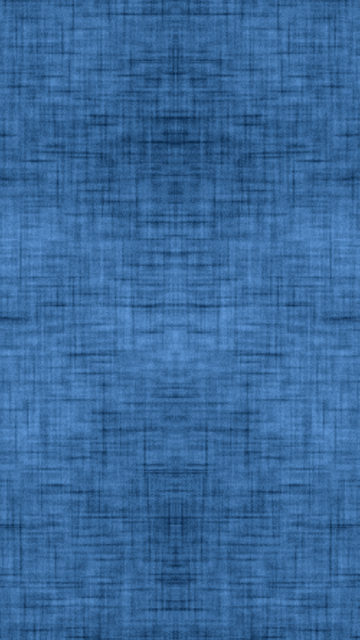
This texture is drawn by a Shadertoy shader. Its source:

```glsl
// Blue woven cloth, folded about an upright axis so both halves mirror each other.
// Stretched noise spins the weft and warp, stretched cellular noise adds dark slubs,
// and soft glows shade the cloth from a bright waist to dim ends.

const float FOLD_X = 0.488;                    // mirror axis, share of width
const vec3  DEEP  = vec3(0.055, 0.185, 0.325);
const vec3  MID   = vec3(0.212, 0.402, 0.602);
const vec3  LIGHT = vec3(0.375, 0.590, 0.830);
const vec2  WEFT_FREQ = vec2(15.0, 235.0);     // long across, thin down
const vec2  WARP_FREQ = vec2(165.0, 17.0);     // thin across, long down
const vec2  GRAIN_FREQ = vec2(250.0, 430.0);
const float WEFT_GAIN  = 0.42;
const float WARP_GAIN  = 0.30;
const float GRAIN_GAIN = 0.20;
const float WEFT_SLUB  = 0.30;
const float WARP_SLUB  = 0.19;
const float STREAK_THICK = 0.0032;

// Strong weft streaks: distance from fold, depth from top, half length, darkness
const int STREAKS = 11;
const vec4 STREAK[STREAKS] = vec4[](
    vec4(0.00, 0.113, 0.07, 0.24), vec4(0.00, 0.185, 0.09, 0.24),
    vec4(0.48, 0.280, 0.07, 0.34), vec4(0.00, 0.396, 0.11, 0.34),
    vec4(0.10, 0.477, 0.26, 0.30), vec4(0.46, 0.497, 0.08, 0.38),
    vec4(0.25, 0.554, 0.09, 0.24), vec4(0.14, 0.671, 0.08, 0.28),
    vec4(0.30, 0.716, 0.06, 0.36), vec4(0.16, 0.795, 0.07, 0.30),
    vec4(0.00, 0.910, 0.06, 0.22));

float hash(vec2 p) {
    vec3 q = fract(vec3(p.xyx) * 0.1031);
    q += dot(q, q.yzx + 33.33);
    return fract((q.x + q.y) * q.z);
}

float valueNoise(vec2 p) {
    vec2 cell = floor(p), f = fract(p);
    f = f * f * (3.0 - 2.0 * f);
    float low  = mix(hash(cell), hash(cell + vec2(1, 0)), f.x);
    float high = mix(hash(cell + vec2(0, 1)), hash(cell + vec2(1, 1)), f.x);
    return mix(low, high, f.y);
}

// Cellular dashes: one soft, flat lozenge per cell, of random place and weight
float slubs(vec2 p) {
    vec2 cell = floor(p);
    float ink = 0.0;
    for (int j = -1; j <= 1; j++)
    for (int i = -1; i <= 1; i++) {
        vec2 c = cell + vec2(i, j);
        vec2 seed = vec2(hash(c + 7.0), hash(c + 61.0));
        vec2 d = (p - c - seed) * vec2(2.0, 5.0);
        float weight = smoothstep(0.35, 1.0, hash(c + 113.0));
        ink = max(ink, weight * exp(-dot(d, d)));
    }
    return ink;
}

float glow(vec2 p, vec2 centre, vec2 radius) {
    vec2 d = (p - centre) / radius;
    return exp(-dot(d, d));
}

// Broad light: x is distance from the fold, y is depth from the top
float broadLight(vec2 p) {
    float light = 0.47;
    light += 0.15 * glow(p, vec2(0.20, 0.53), vec2(0.60, 0.23));
    light += 0.13 * glow(p, vec2(0.00, 0.525), vec2(0.14, 0.06));
    light += 0.12 * glow(p, vec2(0.50, 0.36), vec2(0.18, 0.06));
    light += 0.11 * glow(p, vec2(0.50, 0.67), vec2(0.22, 0.07));
    light += 0.07 * glow(p, vec2(0.33, 0.06), vec2(0.25, 0.08));
    light -= 0.13 * glow(p, vec2(0.00, 0.17), vec2(0.13, 0.19));
    light -= 0.13 * glow(p, vec2(0.00, 0.80), vec2(0.13, 0.16));
    light -= 0.12 * glow(p, vec2(0.50, 0.50), vec2(0.16, 0.035));
    light -= 0.06 * glow(p, vec2(0.25, 0.25), vec2(0.50, 0.06));
    light -= 0.08 * smoothstep(0.03, 0.0, min(p.y, 1.0 - p.y));
    return light + 0.12 * (valueNoise(p * vec2(7.0, 16.0)) - 0.5);
}

float weave(vec2 p) {
    float weft = 0.6 * valueNoise(p * WEFT_FREQ)
               + 0.4 * valueNoise(p * WEFT_FREQ * vec2(2.7, 0.47) + 31.0);
    float warp = 0.65 * valueNoise(p * WARP_FREQ + 53.0)
               + 0.35 * valueNoise(p * WARP_FREQ * vec2(0.5, 2.3) + 17.0);
    float grain = valueNoise(p * GRAIN_FREQ + 97.0);
    return WEFT_GAIN * (weft - 0.5) + WARP_GAIN * (warp - 0.5)
         + GRAIN_GAIN * (grain - 0.5);
}

float streaks(vec2 p) {
    float ink = 0.0;
    for (int i = 0; i < STREAKS; i++) {
        vec4 s = STREAK[i];
        float wobble = 0.004 * (valueNoise(vec2(p.x * 24.0, float(i) * 5.0)) - 0.5);
        float line = glow(p + vec2(0.0, wobble), s.xy, vec2(s.z, STREAK_THICK));
        ink += s.w * line;
    }
    return ink * (0.6 + 0.6 * valueNoise(p * vec2(40.0, 300.0)));
}

void mainImage(out vec4 fragColor, in vec2 fragCoord) {
    vec2 uv = fragCoord / iResolution.xy;
    vec2 cloth = vec2(abs(uv.x - FOLD_X), 1.0 - uv.y);

    // Light and threads, then the dark slubs over them
    float tone = broadLight(cloth) + weave(cloth) + 0.05;
    tone -= WEFT_SLUB * slubs(cloth * vec2(9.0, 95.0));
    tone -= WARP_SLUB * slubs(cloth.yx * vec2(13.0, 62.0) + 200.0);
    tone -= streaks(cloth);
    tone = clamp(tone, 0.0, 1.0);

    vec3 colour = tone < 0.5 ? mix(DEEP, MID, tone * 2.0)
                             : mix(MID, LIGHT, tone * 2.0 - 1.0);
    fragColor = vec4(colour, 1.0);
}
```
